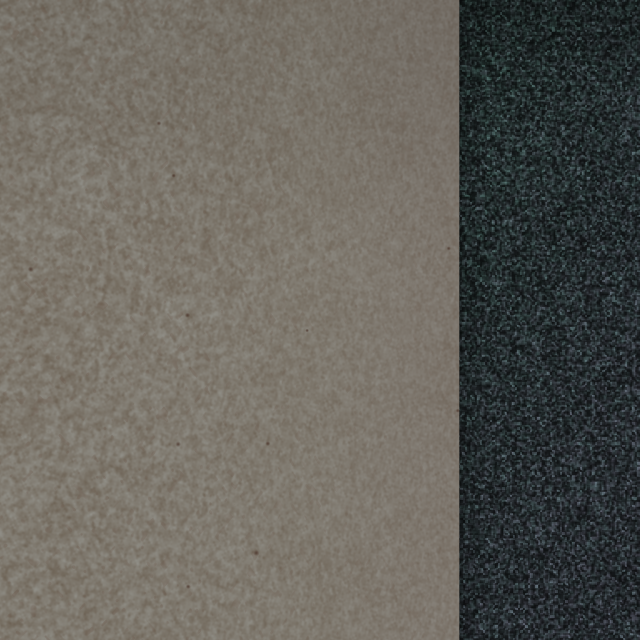
Reproduce this texture procedurally as a three.js fragment shader.

```glsl
// Mottled warm grey paper beside a vertical band of dark, grainy cloth.
#define EDGE_X 0.7178
#define EDGE_SOFT 0.0009
#define MOTTLE_SCALE 78.0
#define FIBRE_SCALE 150.0
#define MOTTLE_CONTRAST 1.1
#define SPECK_CELLS 9.0
#define SPECK_CHANCE 0.16
#define GRAIN_SCALE 256.0
#define GRAIN_CONTRAST 0.30

varying vec2 vUv;

float hash(vec2 p) {
  vec3 q = fract(vec3(p.xyx) * 0.1031);
  q += dot(q, q.yzx + 33.33);
  return fract((q.x + q.y) * q.z);
}

float noise(vec2 p) {
  vec2 i = floor(p);
  vec2 f = fract(p);
  f = f * f * (3.0 - 2.0 * f);
  float low = mix(hash(i), hash(i + vec2(1.0, 0.0)), f.x);
  float high = mix(hash(i + vec2(0.0, 1.0)), hash(i + vec2(1.0, 1.0)), f.x);
  return mix(low, high, f.y);
}

// Turn the lattice so that its rows do not show
vec2 turn(vec2 p, float angle) {
  float c = cos(angle);
  float s = sin(angle);
  return vec2(c * p.x - s * p.y, s * p.x + c * p.y) + 7.0;
}

// Sparse round flecks, one candidate per cell
float specks(vec2 p) {
  vec2 cell = floor(p * SPECK_CELLS);
  float chosen = step(hash(cell + 71.0), SPECK_CHANCE);
  vec2 offset = 0.2 + 0.6 * vec2(hash(cell + 13.0), hash(cell + 37.0));
  float radius = mix(0.003, 0.006, hash(cell + 5.0));
  float d = length(p - (cell + offset) / SPECK_CELLS);
  return chosen * (1.0 - smoothstep(0.0, radius, d));
}

vec3 paper(vec2 p) {
  // Mottling tightens and fades towards the right
  vec2 q = vec2(p.x * (1.0 + 0.6 * p.x), p.y * 1.05);
  float cloud = noise(turn(p, 0.5) * 9.0) - 0.5;
  float mottle = noise(turn(q, 0.6) * MOTTLE_SCALE) - 0.5;
  float fibre = noise(turn(q, 1.1) * FIBRE_SCALE) - 0.5;
  float fine = noise(turn(p, 0.3) * 270.0) - 0.5;
  float fade = mix(1.15, 0.55, smoothstep(0.1, EDGE_X, p.x));
  float tone = 0.14 * cloud + fade * (0.5 * mottle + 0.75 * fibre) + 0.5 * fine;

  vec3 brown = vec3(0.450, 0.417, 0.370);
  vec3 pale = vec3(0.522, 0.508, 0.474);
  vec3 color = mix(brown, pale, 0.53 + MOTTLE_CONTRAST * tone);

  // Broad light: dimmer at the top and beside the edge
  color *= 1.02 - 0.07 * smoothstep(0.55, 1.0, p.y);
  color *= 1.0 - 0.045 * smoothstep(0.45, EDGE_X, p.x) * (0.4 + 0.6 * p.y);
  color += vec3(0.004, -0.002, 0.002) * smoothstep(0.45, EDGE_X, p.x);

  // Rusty fibres and soft dark flecks
  float rust = smoothstep(0.76, 0.95, noise(turn(q, 0.8) * 105.0));
  color = mix(color, vec3(0.43, 0.36, 0.31), 0.3 * fade * rust);
  return mix(color, vec3(0.29, 0.20, 0.16), 0.7 * specks(p));
}

vec3 cloth(vec2 p) {
  // Crisp threads, most of them dark and a few bright
  float thread = noise(p * GRAIN_SCALE);
  float point = hash(floor(p * GRAIN_SCALE) + 17.0);
  float patches = noise(turn(p, 0.4) * 24.0) - 0.5;
  float grain = 0.55 * thread + 0.45 * point;
  float light = 0.062 + GRAIN_CONTRAST * pow(grain, 1.6) + 0.012 * patches;
  light += 0.06 * smoothstep(0.90, 1.0, point);

  // Green upper left drifts to blue lower right
  float across = (p.x - EDGE_X) / (1.0 - EDGE_X);
  float blue = smoothstep(0.0, 1.0, 0.35 * across + 0.75 * (1.0 - p.y));
  vec3 tint = mix(vec3(0.80, 1.05, 1.04), vec3(0.90, 1.02, 1.12), blue);
  light *= 1.03 - 0.20 * smoothstep(0.82, 1.0, p.y);
  light *= mix(0.85, 1.0, smoothstep(0.0, 0.22, across));
  float hueGrain = noise(p * 150.0 + 61.0) - 0.5;
  return light * (tint + vec3(0.14, -0.04, 0.08) * hueGrain);
}

void main() {
  float side = smoothstep(EDGE_X - EDGE_SOFT, EDGE_X + EDGE_SOFT, vUv.x);
  vec3 color = mix(paper(vUv), cloth(vUv), side);

  // Narrow shadow cast on the cloth beside the paper
  float gap = max(vUv.x - EDGE_X, 0.0);
  color *= 1.0 - 0.25 * side * exp(-gap * 160.0);
  gl_FragColor = vec4(clamp(color, 0.0, 1.0), 1.0);
}
```
